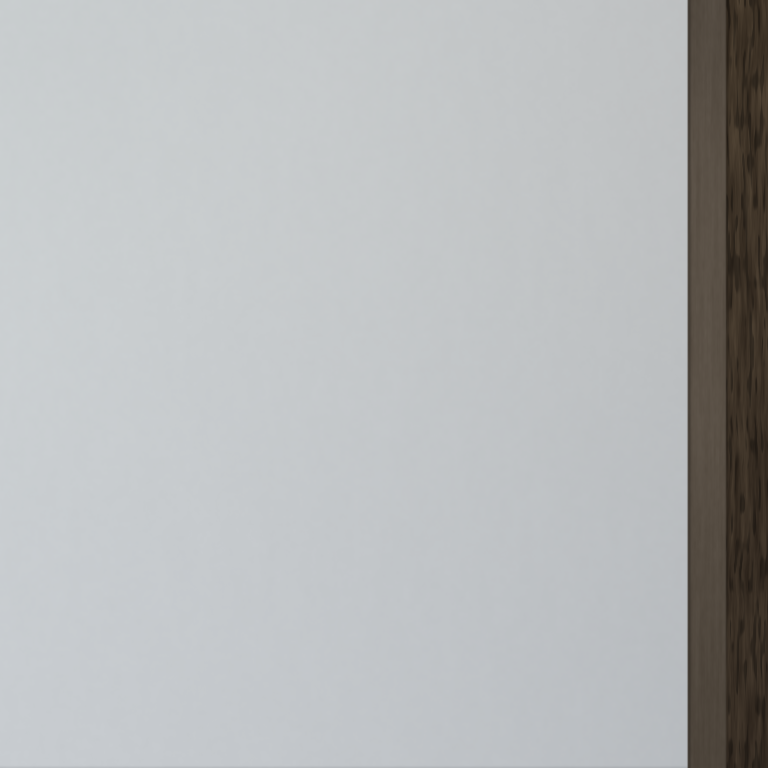
Give the GLSL for this texture, as a three.js fragment shader.

```glsl
// A pale grey wall in soft side light, bordered on the right by a dark wooden
// frame: a smooth brown inner side and a darker, coarsely grained front.
// Bilinear gradients set the light; stretched value noise makes plaster and grain.

varying vec2 vUv;

const float SIDE_LEFT = 0.8955;   // where the wall meets the frame
const float FRONT_LEFT = 0.9455;  // where the frame turns to its front
const float EDGE_SOFT = 0.0014;

float hash(vec2 p) {
  vec3 q = fract(vec3(p.xyx) * 0.1031);
  q += dot(q, q.yzx + 33.33);
  return fract((q.x + q.y) * q.z);
}

float noise(vec2 p) {
  vec2 cell = floor(p);
  vec2 f = fract(p);
  f = f * f * (3.0 - 2.0 * f);
  float low = mix(hash(cell), hash(cell + vec2(1.0, 0.0)), f.x);
  float high = mix(hash(cell + vec2(0.0, 1.0)), hash(cell + 1.0), f.x);
  return mix(low, high, f.y);
}

// Layered noise, centred on zero
float fbm(vec2 p) {
  float sum = 0.0;
  float amplitude = 0.5;
  for (int i = 0; i < 4; i++) {
    sum += amplitude * (noise(p) - 0.5);
    p = p * 2.03 + 17.3;
    amplitude *= 0.5;
  }
  return sum;
}

float stepSoft(float edge, float x) {
  return smoothstep(edge - EDGE_SOFT, edge + EDGE_SOFT, x);
}

// Soft vertical line around a given x
float line(float x, float center, float width) {
  float d = (x - center) / width;
  return exp(-d * d);
}

vec3 wallColor(vec2 uv) {
  float across = clamp(uv.x / SIDE_LEFT, 0.0, 1.0);
  vec3 bottom = mix(vec3(0.780, 0.796, 0.812), vec3(0.718, 0.733, 0.748), across);
  vec3 top = mix(vec3(0.802, 0.820, 0.826), vec3(0.744, 0.754, 0.758), across);
  vec3 color = mix(bottom, top, smoothstep(-0.1, 0.9, uv.y));

  // Gentle brightening through the middle, a dim upper left corner
  color += 0.008 * sin(3.14159 * across) * (1.0 - 0.5 * uv.y);
  color -= 0.016 * exp(-dot(uv - vec2(0.0, 1.0), uv - vec2(0.0, 1.0)) * 14.0);

  // Faint vertical brushing and fine plaster mottling
  float mottling = 0.007 * fbm(uv * vec2(60.0, 14.0)) + 0.010 * fbm(uv * 110.0);
  color += mottling;
  return color - 0.05 * (1.0 - smoothstep(0.0, 0.004, uv.y));
}

vec3 sideColor(vec2 uv) {
  vec3 color = mix(vec3(0.305, 0.272, 0.235), vec3(0.350, 0.313, 0.272),
                   smoothstep(0.0, 0.55, uv.y));
  color *= 1.0 - 0.08 * smoothstep(0.75, 1.0, uv.y);
  float streaks = fbm(uv * vec2(210.0, 7.0));
  return color + 0.045 * streaks + 0.025 * fbm(uv * vec2(260.0, 90.0));
}

vec3 frontColor(vec2 uv) {
  // Bend the fibres so that the grain wanders along its length
  float bend = 0.012 * fbm(uv * vec2(12.0, 7.0) + 4.0);
  vec2 p = vec2(uv.x + bend, uv.y);
  float fibres = fbm(p * vec2(230.0, 16.0));
  float pores = smoothstep(0.55, 0.85, noise(p * vec2(290.0, 38.0) + 9.0));
  float bands = fbm(p * vec2(55.0, 3.0) + 31.0);

  vec3 color = mix(vec3(0.208, 0.170, 0.134), vec3(0.256, 0.211, 0.160), uv.y);
  color += vec3(1.0, 0.90, 0.74) * (0.17 * fibres + 0.06 * bands);
  return color * (1.0 - 0.30 * pores);
}

void main() {
  vec2 uv = vUv;
  vec3 color = wallColor(uv);
  color = mix(color, sideColor(uv), stepSoft(SIDE_LEFT, uv.x));
  color = mix(color, frontColor(uv), stepSoft(FRONT_LEFT, uv.x));

  // Shadow at the wall joint and a dark crease at the frame corner
  color *= 1.0 - 0.22 * line(uv.x, SIDE_LEFT + 0.002, 0.0022);
  color *= 1.0 - 0.20 * line(uv.x, FRONT_LEFT + 0.001, 0.0020);

  gl_FragColor = vec4(color, 1.0);
}
```
